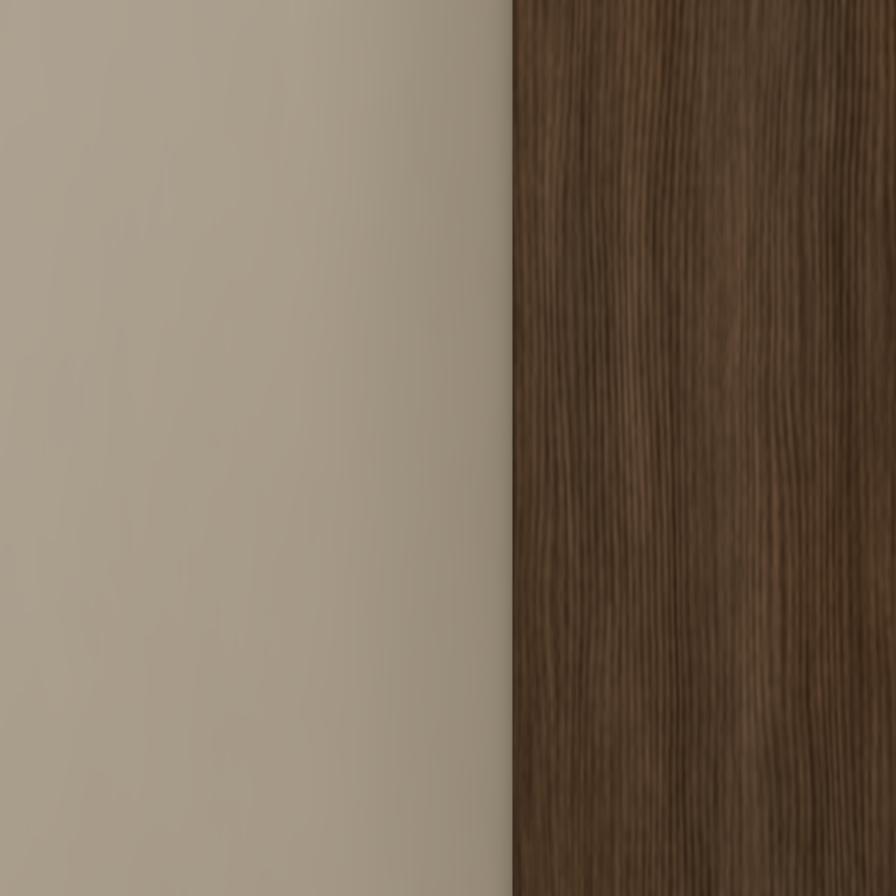
This texture is drawn by a WebGL 2 fragment shader. Its source:

```glsl
#version 300 es
precision highp float;
// A softly shaded beige wall beside a dark wood panel with fine vertical grain.
uniform vec2 u_resolution;
out vec4 fragColor;

const float PANEL_EDGE = 0.572;
const vec3 WALL_LIGHT = vec3(0.680, 0.635, 0.570);
const vec3 WALL_BASE = vec3(0.648, 0.598, 0.530);
const vec3 WALL_SHADE = vec3(0.575, 0.530, 0.455);
const vec3 WALL_CREASE = vec3(0.460, 0.425, 0.350);
const vec3 WOOD_DARK = vec3(0.205, 0.135, 0.080);
const vec3 WOOD_MID = vec3(0.293, 0.213, 0.143);
const vec3 WOOD_LIGHT = vec3(0.385, 0.290, 0.210);

float hash(vec2 p) {
    return fract(sin(dot(p, vec2(127.1, 311.7))) * 43758.5453);
}

float noise(vec2 p) {
    vec2 cell = floor(p);
    vec2 f = fract(p);
    f = f * f * (3.0 - 2.0 * f);
    float low = mix(hash(cell), hash(cell + vec2(1.0, 0.0)), f.x);
    float high = mix(hash(cell + vec2(0.0, 1.0)), hash(cell + 1.0), f.x);
    return mix(low, high, f.y);
}

// Centred noise summed over octaves, stretched by the given frequency.
float streaks(vec2 p, vec2 frequency) {
    float sum = 0.0;
    float amplitude = 0.5;
    for (int i = 0; i < 4; i++) {
        sum += amplitude * (noise(p * frequency + float(i) * 17.3) - 0.5);
        frequency *= vec2(1.9, 1.7);
        amplitude *= 0.62;
    }
    return sum;
}

// Soft vertical band centred on x.
float band(float x, float center, float width) {
    float d = (x - center) / width;
    return exp(-d * d);
}

vec3 wallColor(vec2 p) {
    // Light falls from the upper left.
    float light = smoothstep(0.75, -0.1, p.x + 0.35 * (1.0 - p.y));
    vec3 color = mix(WALL_BASE, WALL_LIGHT, light);

    // Shade gathers toward the panel and closes in a narrow crease.
    float gap = max(PANEL_EDGE - p.x, 0.0);
    color = mix(color, WALL_SHADE, 0.75 * smoothstep(0.26, 0.0, gap));
    color = mix(color, WALL_CREASE, 0.75 * exp(-gap / 0.012));
    return color + 0.008 * streaks(p, vec2(30.0, 9.0));
}

vec3 woodColor(vec2 p) {
    // Gentle bends carry every grain line.
    float bend = 0.018 * (noise(vec2(p.x * 5.0, p.y * 2.6)) - 0.5);
    bend += 0.004 * (noise(vec2(p.x * 18.0, p.y * 9.0)) - 0.5);
    vec2 q = vec2(p.x + bend, p.y);

    // Broad tones, ribbed grain, then short pores.
    float tone = 0.45 * streaks(q, vec2(24.0, 1.3));
    float phase = q.x * 112.0 + 1.6 * noise(vec2(q.x * 35.0, q.y * 3.0));
    float ribStrength = 0.07 + 0.16 * noise(vec2(q.x * 16.0, q.y * 2.0));
    tone += ribStrength * sin(6.28318 * phase);
    tone += 0.55 * streaks(q, vec2(115.0, 8.0));
    tone += 0.22 * (noise(q * vec2(260.0, 75.0)) - 0.5);

    // Darker seams and paler ribbons across the board.
    tone -= 0.13 * band(q.x, 0.757, 0.018) + 0.14 * band(q.x, 0.950, 0.016);
    tone += 0.08 * band(q.x, 0.705, 0.030) + 0.09 * band(q.x, 0.835, 0.040);
    tone += 0.10 * (p.y - 0.45);

    vec3 color = mix(WOOD_MID, WOOD_LIGHT, clamp(tone * 2.0, 0.0, 1.0));
    color = mix(color, WOOD_DARK, clamp(-tone * 2.0, 0.0, 1.0));

    // Slow warm patches and a shadowed left edge.
    float warmth = noise(p * vec2(11.0, 3.0)) - 0.5;
    color += warmth * vec3(0.016, 0.0, -0.010);
    return color * (1.0 - 0.28 * exp(-max(p.x - PANEL_EDGE, 0.0) / 0.006));
}

void main() {
    vec2 p = gl_FragCoord.xy / u_resolution;
    float soft = 0.8 / u_resolution.x;
    float panel = smoothstep(PANEL_EDGE - soft, PANEL_EDGE + soft, p.x);
    fragColor = vec4(mix(wallColor(p), woodColor(p), panel), 1.0);
}
```
